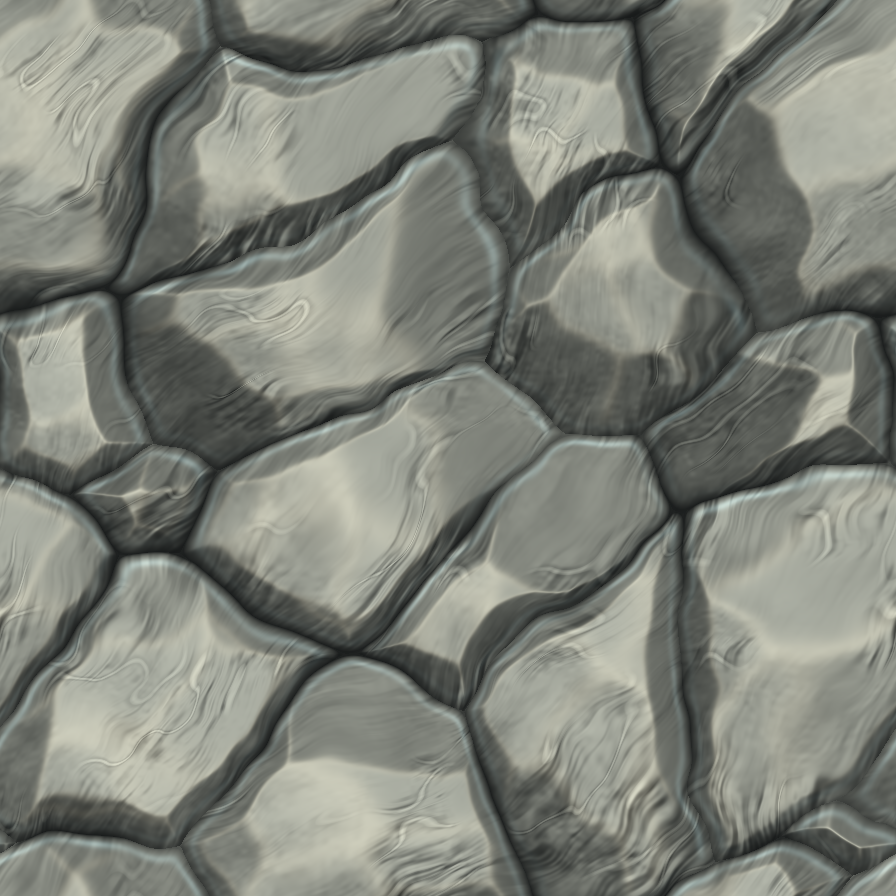
Reproduce this texture procedurally as a WebGL 2 fragment shader.

```glsl
#version 300 es
precision highp float;
// Seamless wall of faceted grey rocks parted by dark, pale-rimmed crevices.

uniform vec2 u_resolution;
out vec4 fragColor;

const vec2 GRID = vec2(4.0, 4.0);

float hash(vec2 p) {
  return fract(sin(dot(p, vec2(127.1, 311.7))) * 43758.5453);
}

// Value noise that wraps after a whole number of lattice steps.
float noise(vec2 p, float period) {
  vec2 i = floor(p), f = fract(p);
  f = f * f * (3.0 - 2.0 * f);
  vec2 a = mod(i, period), b = mod(i + 1.0, period);
  return mix(mix(hash(a), hash(vec2(b.x, a.y)), f.x),
             mix(hash(vec2(a.x, b.y)), hash(b), f.x), f.y);
}

// Shortens one diagonal so that the rocks grow longer along it.
vec2 squash(vec2 v) {
  vec2 axis = vec2(0.83, 0.56);
  return v - 0.3 * axis * dot(v, axis);
}

vec2 rockCentre(vec2 cell) {
  vec2 id = mod(cell, GRID);
  return cell + 0.1 + 0.8 * vec2(hash(id + 3.7), hash(id + 9.2));
}

float rockWeight(vec2 cell) {
  return 0.55 * hash(mod(cell, GRID) + 17.3);
}

// Soft minimum of planes: xy sums slopes, z weights, w squared weights.
void addPlane(vec2 slope, float height, inout vec4 sum, inout float lowest) {
  float low = min(lowest, height);
  float keep = exp(170.0 * (low - lowest)), w = exp(170.0 * (low - height));
  sum = sum * vec4(vec3(keep), keep * keep) + vec4(slope * w, w, w * w);
  lowest = low;
}

void main() {
  vec2 uv = gl_FragCoord.xy / u_resolution;

  // Bend the plane so that the outlines are not straight.
  vec2 q = uv * GRID;
  q += 0.24 * (vec2(noise(uv * 7.0, 7.0), noise(uv * 7.0 + 3.5, 7.0)) - 0.5);
  q += 0.05 * (vec2(noise(uv * 26.0, 26.0), noise(uv * 26.0 + 8.5, 26.0)) - 0.5);

  // Find the rock that owns this point, larger weights claiming more room.
  vec2 base = floor(q), rock = base, local = vec2(0.0);
  float nearest = 1e5;
  for (int y = -2; y <= 2; y++)
  for (int x = -2; x <= 2; x++) {
    vec2 cell = base + vec2(x, y);
    vec2 r = squash(q - rockCentre(cell));
    float power = dot(r, r) - rockWeight(cell);
    if (power < nearest) { nearest = power; rock = cell; local = r; }
  }
  vec2 id = mod(rock, GRID);
  float size = 0.75 + 0.8 * rockWeight(rock);

  // Bevels toward each neighbour.
  vec4 planes = vec4(0.0);
  vec3 rim = vec3(0.0, 0.0, 1e-30);
  float lowest = 100.0;
  for (int y = -2; y <= 2; y++)
  for (int x = -2; x <= 2; x++) {
    vec2 cell = base + vec2(x, y);
    if (cell == rock) continue;
    vec2 r = squash(q - rockCentre(cell));
    vec2 apart = local - r;
    float gap = (dot(r, r) - rockWeight(cell) - nearest) / (2.0 * length(apart));
    vec2 outward = normalize(apart);
    addPlane(outward * 0.8, 1.3 * gap, planes, lowest);
    rim += vec3(outward, 1.0) * exp(-70.0 * gap);
  }
  float edge = max(-log(rim.z) / 70.0, 0.0);
  vec2 edgeDir = rim.xy / rim.z;

  // Chipped sides around a top that is broken into shallow planes.
  vec2 chip = local + 0.06 * (vec2(noise(local * 6.0 + id * 7.0, 64.0),
                                   noise(local * 6.0 + id * 7.0 + 31.0, 64.0)) - 0.5);
  for (int k = 0; k < 13; k++) {
    vec2 seed = id + float(k) * 5.3;
    bool side = k < 8;
    float angle = (float(k) + 0.8 * hash(seed + 1.1)) * (side ? 0.7854 : 1.2566);
    float slope = side ? mix(0.25, 0.85, hash(seed + 2.3)) : 0.3 * hash(seed + 2.3);
    float start = side ? size * mix(0.16, 0.44, hash(seed + 4.9)) : 0.1 * hash(seed + 4.9);
    vec2 outward = vec2(cos(angle), sin(angle));
    addPlane(outward * slope, 0.2 + slope * (start - dot(chip, outward)), planes, lowest);
  }
  vec2 slope = planes.xy / planes.z;
  float ridge = 1.0 - planes.w / (planes.z * planes.z);

  // Dents, and scratches that run along each rock.
  float turn = 0.3 + 1.2 * hash(id + 61.0);
  vec2 along = mat2(cos(turn), -sin(turn), sin(turn), cos(turn)) * local;
  along += 0.04 * noise(local * 8.0 + id * 9.0, 64.0);
  float dents = noise(local * 8.0 + id * 11.0, 64.0);
  float patches = smoothstep(0.4, 0.75, noise(local * 4.5 + id * 5.0 + 20.0, 64.0));
  float scratch = noise(along * vec2(6.0, 38.0) + id * 3.0, 256.0) - 0.5;
  scratch += 0.7 * (noise(along * vec2(14.0, 85.0) + id * 6.0, 256.0) - 0.5);
  float grain = noise(local * 45.0 + id * 3.0, 256.0) - 0.5;
  float crease = abs(noise(along * vec2(5.0, 11.0) + id, 64.0) - 0.5);
  float wear = 0.12 + patches + 0.9 * exp(-edge * 10.0);
  slope += 0.2 * (vec2(dents, noise(local * 10.0 + id * 13.0, 64.0)) - 0.5);
  slope += vec2(0.25, -0.6) * scratch * wear + vec2(0.08, 0.12) * grain * (0.3 + wear);

  // Light from above, fading on steep faces.
  vec3 normal = normalize(vec3(slope, 1.0));
  float lit = dot(normal, vec3(-0.03, 0.42, 0.9)) * normal.z * normal.z;
  float tone = 0.97 * lit + 0.06 * (dents - 0.5) + 0.03 * grain;
  tone += 0.12 * patches * (smoothstep(0.04, 0.0, crease) - smoothstep(0.03, 0.05, crease)
                            * smoothstep(0.12, 0.05, crease));
  tone += 0.05 * (hash(id + 71.0) - 0.5);
  vec3 color = mix(vec3(0.13, 0.14, 0.135), vec3(0.735, 0.75, 0.70), clamp(tone, 0.0, 1.05));
  color += vec3(0.15, 0.13, 0.10) * ridge * smoothstep(0.03, 0.10, edge);

  // Cool rims on upper edges, deep shade under lower ones, both fading in places.
  float depth = smoothstep(0.2, 0.65, noise(uv * 9.0 + 4.3, 9.0));
  float band = (edge - 0.035) / 0.014;
  float upper = 0.5 + 0.5 * edgeDir.y;
  color += vec3(0.13, 0.17, 0.18) * exp(-band * band) * (0.2 + upper) * (0.3 + dents);
  float shade = exp(-edge / mix(0.045, 0.014, upper));
  color = mix(color, vec3(0.09, 0.10, 0.10), mix(0.45, 0.92, depth) * shade);

  fragColor = vec4(color, 1.0);
}
```
